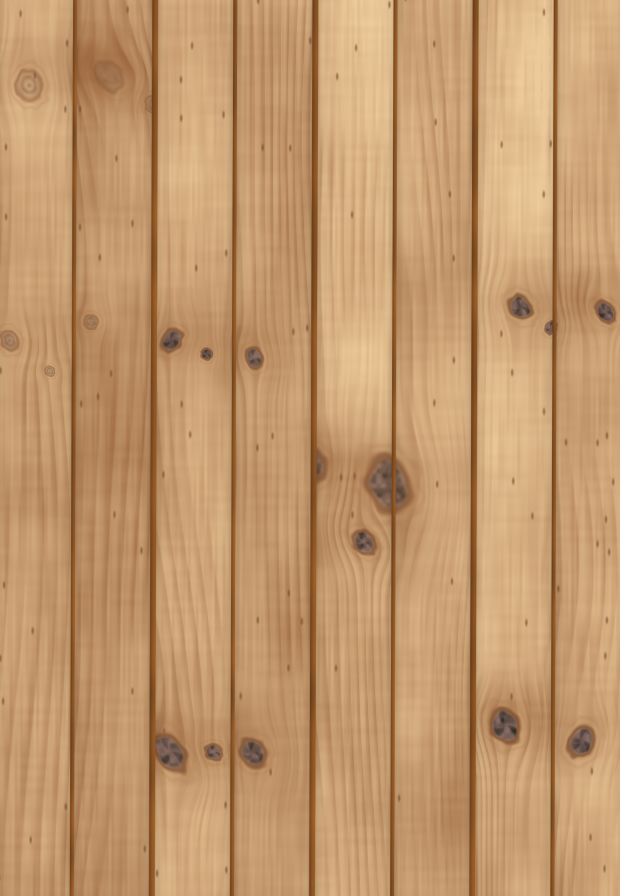
Give the GLSL for this texture, as a Shadertoy shader.

```glsl
// Vertical pine cladding: eight boards with alternating thin and wide grooves.
// Work is done in board units; each pair of boards shares two knot whorls that
// bend the growth rings, stain the wood and carry dark, cracked cores.

#define BOARD_PITCH 0.1292   // board width as a share of canvas width
#define FIRST_GROOVE 0.1184  // first groove at mid height
#define BOARD_LENGTH 11.2    // canvas height in board widths
#define GROOVE_TILT 0.0055   // sideways lean from bottom to top
#define THIN_GROOVE 0.025    // half widths in board units
#define WIDE_GROOVE 0.037
#define RING_COUNT 7.0       // growth lines per board
#define RING_DEPTH 0.26
#define FIBRE_DEPTH 0.22
#define BLOTCH_DEPTH 0.34
#define FLECK_SHARE 0.09

const vec3 PALE_WOOD = vec3(0.90, 0.76, 0.575);
const vec3 DARK_WOOD = vec3(0.65, 0.45, 0.29);
const vec3 GROOVE_BROWN = vec3(0.57, 0.34, 0.14);
const vec3 GROOVE_SHADE = vec3(0.38, 0.22, 0.09);
const vec3 KNOT_GREY = vec3(0.36, 0.29, 0.27);
const vec3 KNOT_RIM = vec3(0.46, 0.29, 0.18);

// Two whorls per pair: height, offset across the pair, radius, darkness
const vec4 WHORLS[8] = vec4[8](
    vec4(0.915, 1.42, 0.17, 0.15), vec4(0.620, 0.20, 0.10, 0.30),
    vec4(0.620, 0.22, 0.12, 0.90), vec4(0.160, 0.22, 0.18, 0.90),
    vec4(0.460, 0.93, 0.25, 0.75), vec4(0.395, 0.63, 0.13, 0.90),
    vec4(0.657, 0.57, 0.13, 0.95), vec4(0.190, 0.40, 0.17, 1.00));

float hash(vec2 p) {
    vec3 q = fract(p.xyx * 0.1031);
    q += dot(q, q.yzx + 33.33);
    return fract((q.x + q.y) * q.z);
}

float noise(vec2 p) {
    vec2 i = floor(p), f = fract(p);
    f = f * f * (3.0 - 2.0 * f);
    return mix(mix(hash(i), hash(i + vec2(1, 0)), f.x),
               mix(hash(i + vec2(0, 1)), hash(i + vec2(1, 1)), f.x), f.y);
}

// Short dark ticks scattered one per grid cell
float flecks(vec2 p, float pixel) {
    vec2 grid = p * vec2(5.0, 2.2), cell = floor(grid);
    vec2 centre = 0.25 + 0.5 * vec2(hash(cell + 3.1), hash(cell + 17.7));
    vec2 d = (fract(grid) - centre) / vec2(5.0, 2.2);
    float tick = length(d * vec2(1.0, 0.4)) - 0.016;
    return step(1.0 - FLECK_SHARE, hash(cell + 41.3)) * (1.0 - smoothstep(-pixel, pixel, tick));
}

void mainImage(out vec4 fragColor, in vec2 fragCoord) {
    vec2 uv = fragCoord / iResolution.xy;
    float pixel = 1.0 / (iResolution.x * BOARD_PITCH);
    float lean = GROOVE_TILT * (uv.y - 0.5);
    vec2 p = vec2((uv.x - lean - FIRST_GROOVE) / BOARD_PITCH + 1.0, uv.y * BOARD_LENGTH);
    float board = floor(p.x);
    float pair = clamp(floor(board * 0.5), 0.0, 3.0);
    vec2 seed = vec2(board * 13.7 + 5.0, board * 29.3 + 7.0);

    // Knots: two neighbours and sometimes a small companion per whorl
    float bend = 0.0, stain = 0.0, knotDist = 9.0, knotDark = 0.0, knotAngle = 0.0;
    for (int w = 0; w < 2; w++) {
        vec4 whorl = WHORLS[int(pair) * 2 + w];
        for (int k = 0; k < 3; k++) {
            vec2 id = vec2(pair * 7.0 + float(w) * 3.0, float(k) * 5.0 + 2.0);
            float a = hash(id), b = hash(id + 31.0);
            if (k == 2 && b < 0.45) continue;
            float side = whorl.y > 0.6 ? -1.0 : 1.0;
            vec2 centre = vec2(pair * 2.0 + whorl.y, whorl.x * BOARD_LENGTH);
            float radius = whorl.z;
            if (k == 1) { centre += vec2(side + 0.16 * (a - 0.5), 0.5 * (b - 0.5)); radius *= 0.85; }
            if (k == 2) { centre += vec2(0.3 + 0.3 * a, 0.9 * (b - 0.9)); radius *= 0.55; }
            vec2 d = p - centre;
            float slant = 0.7 * (a - 0.5);
            vec2 e = vec2(d.x + slant * d.y, d.y * (0.8 + 0.25 * b)) / radius;
            float dist = length(e) * (0.88 + 0.24 * noise(e * 1.8 + id));
            bend += d.x * 0.85 * exp(-dot(e, e) * 0.16);
            stain += radius * 1.5 * exp(-d.x * d.x * 1.6 - pow(d.y - 0.15, 2.0) * 5.0);
            if (dist < knotDist) {
                knotDist = dist;
                knotDark = whorl.w;
                knotAngle = atan(e.y, e.x);
            }
        }
    }

    // Growth rings, fibres, saw marks and blotches set the wood tone
    float across = p.x - bend;
    float wander = noise(vec2(across * 1.2, p.y * 0.22) + seed);
    float ring = fract(RING_COUNT * (across + 0.9 * wander));
    ring = smoothstep(0.3, 0.85, ring) * (1.0 - smoothstep(0.85, 1.0, ring));
    float ringFade = smoothstep(0.2, 0.8, noise(vec2(p.x * 1.7, p.y * 0.5) + seed.yx));
    float fibre = noise(vec2(across * 30.0, p.y * 1.3) + seed) - 0.5;
    float saw = noise(vec2(p.x * 2.0, p.y * 13.0) + seed) - 0.5;
    float blotch = noise(p * vec2(1.3, 0.6) + seed) + 0.5 * noise(p * vec2(3.0, 1.6) + seed) - 0.75;
    float tone = 0.42 - 0.045 * board + 0.2 * mod(board, 2.0) + 0.22 * (0.5 - uv.y);
    tone += RING_DEPTH * ring * ringFade + FIBRE_DEPTH * fibre + 0.08 * saw + BLOTCH_DEPTH * blotch;
    tone += stain * (0.6 + 0.8 * wander);
    vec3 color = mix(PALE_WOOD, DARK_WOOD, clamp(tone, -0.1, 1.25));
    color = mix(color, KNOT_RIM, 0.6 * flecks(p, pixel));

    // Halo rings, dark rim, then the grey core with radial cracks
    float halo = (1.0 - smoothstep(1.0, 2.1, knotDist)) * (0.5 + 0.5 * cos(knotDist * 11.0));
    color = mix(color, DARK_WOOD, 0.55 * halo);
    float rim = 1.0 - smoothstep(0.0, 0.3, abs(knotDist - 1.0));
    color = mix(color, KNOT_RIM, rim * (0.2 + 0.5 * knotDark));
    float crack = smoothstep(0.75, 1.0, abs(cos(knotAngle * 1.5 + knotDist))) * smoothstep(0.1, 0.4, knotDist);
    float mottle = noise(p * 16.0);
    vec3 core = KNOT_GREY * (0.85 + 0.65 * mottle - 0.35 * crack);
    color = mix(color, core, (1.0 - smoothstep(0.72, 1.02, knotDist)) * knotDark);

    // Grooves: odd joints within a pair are thin, joints between pairs wide
    float joint = floor(p.x + 0.5);
    float halfWidth = mod(joint, 2.0) > 0.5 ? THIN_GROOVE : WIDE_GROOVE;
    float offset = p.x - joint;
    float edge = abs(offset) - halfWidth;
    color *= 1.0 - 0.13 * exp(-max(edge, 0.0) * 28.0);
    float shade = 1.0 - smoothstep(-halfWidth, halfWidth * 0.6, offset);
    vec3 groove = mix(GROOVE_BROWN, GROOVE_SHADE, 0.65 * shade) * (0.9 + 0.2 * noise(vec2(joint, p.y * 2.0)));
    color = mix(color, groove, 1.0 - smoothstep(-0.7 * pixel, 0.7 * pixel, edge));

    fragColor = vec4(clamp(color, 0.0, 1.0), 1.0);
}
```
